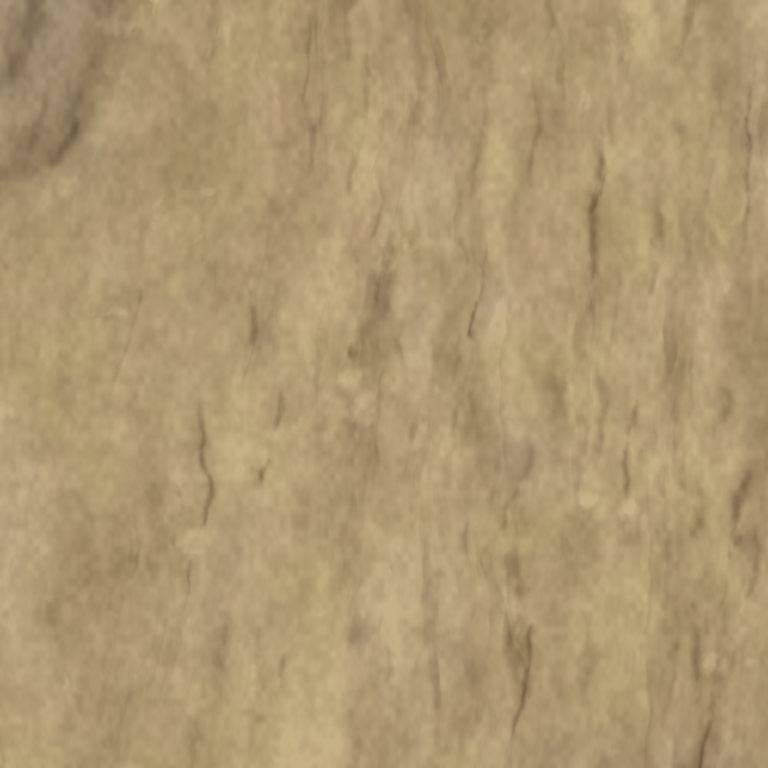
A WebGL 2 fragment shader for this texture:

```glsl
#version 300 es
precision highp float;
// Weathered sandy cliff: warped, vertically stretched noise forms the slopes
// and streaks, one-sided noise contours form gullies, and ragged strokes
// scattered over a jittered grid form the dark cracks.
uniform vec2 u_resolution;
out vec4 fragColor;

float hash(vec2 p) {
    vec3 q = fract(vec3(p.xyx) * 0.1031);
    q += dot(q, q.yzx + 33.33);
    return fract((q.x + q.y) * q.z);
}

float noise(vec2 p) {
    vec2 i = floor(p), f = fract(p);
    f = f * f * (3.0 - 2.0 * f);
    return mix(mix(hash(i), hash(i + vec2(1, 0)), f.x),
               mix(hash(i + vec2(0, 1)), hash(i + vec2(1, 1)), f.x), f.y);
}

// Fractal noise centred on zero
float fbm(vec2 p) {
    float sum = 0.0, amp = 0.5;
    for (int i = 0; i < 4; i++) {
        sum += amp * (noise(p) - 0.5);
        p = mat2(0.96, 0.28, -0.28, 0.96) * p * 2.03 + 17.3;
        amp *= 0.5;
    }
    return sum;
}

// Tapered, gently bent strokes, one at most per grid cell
float cracks(vec2 p, vec2 grid, float density) {
    vec2 cell = floor(p * grid);
    float dark = 0.0;
    for (int j = -1; j <= 1; j++)
    for (int i = -1; i <= 1; i++) {
        vec2 id = cell + vec2(i, j) + 40.0;
        float pick = hash(id + 3.7);
        vec2 jitter = vec2(hash(id + 11.1), hash(id + 23.9));
        vec2 q = p - (id - 40.0 + 0.15 + 0.7 * jitter) / grid;
        float halfLength = mix(0.25, 0.65, hash(id + 51.3)) / grid.y;
        float along = q.y / halfLength;
        float taper = max(1.0 - along * along, 0.0);
        float lean = mix(-0.06, 0.22, hash(id + 67.7));
        float across = q.x - lean * q.y - 0.005 * sin(along * 2.5 + 6.0 * pick);
        float width = 0.003 + 0.005 * taper * hash(id + 83.1);
        float line = exp(-across * across / (width * width));
        float shade = exp(-abs(across + 0.004) / 0.014);
        float present = smoothstep(0.0, 0.2, density - pick);
        dark = max(dark, present * smoothstep(0.0, 0.7, taper) * (0.65 * line + 0.35 * shade));
    }
    return dark;
}

// Gully contour: x is the shaded side, y the sunlit lip
vec2 gully(vec2 p) {
    float n = fbm(p);
    float side = smoothstep(-0.03, 0.03, n);
    return vec2(side * exp(-max(n, 0.0) / 0.05),
                (1.0 - side) * exp(min(n, 0.0) / 0.06));
}

void main() {
    vec2 uv = gl_FragCoord.xy / u_resolution;

    // Slanted, warped coordinates that follow the slope, with ragged edges
    vec2 bend = vec2(fbm(uv * vec2(6, 4)), fbm(uv * vec2(5, 4) + 31.0));
    vec2 p = uv + bend * vec2(0.08, 0.14);
    p.x += 0.012 * fbm(uv * vec2(45, 30) + 19.0) - 0.06 * uv.y;
    float rough = smoothstep(0.0, 0.75, uv.x + 1.1 * fbm(uv * 3.0 + 9.0));

    // Slopes, streaks and soft grain
    float tone = 0.78 + 0.9 * fbm(p * vec2(7, 4) + 5.0);
    tone += mix(0.4, 0.9, rough) * fbm(p * vec2(28, 5) + 13.0);
    tone += 0.5 * fbm(uv * vec2(48, 34) + 2.0);
    tone += 0.27 * (noise(uv * vec2(125, 95)) - 0.5);

    // Clustered dark vertical streaks
    float cluster = smoothstep(-0.1, 0.15, fbm(uv * vec2(5, 4) + 27.0));
    float streak = smoothstep(0.06, 0.24, fbm(p * vec2(38, 7) + 61.0));
    tone -= 0.33 * streak * cluster * mix(0.5, 1.0, rough);

    // Gullies fade in and out along their length
    float fade = mix(0.3, 1.0, rough) * smoothstep(-0.12, 0.16, fbm(uv * vec2(6, 5) + 71.0));
    vec2 large = gully(p * vec2(8, 2.2) + 43.0);
    vec2 small = gully(p * vec2(15, 4) + 87.0);
    tone += fade * (0.18 * large.y - 0.45 * large.x + 0.1 * small.y - 0.24 * small.x);

    // Cracks, long and short, broken by wear
    float wear = smoothstep(-0.2, 0.14, fbm(uv * vec2(40, 24) + 33.0));
    tone -= 0.85 * wear * cracks(p, vec2(7, 4), mix(0.2, 0.7, rough));
    tone -= 0.5 * wear * cracks(p + 0.37, vec2(13, 8), mix(0.2, 0.6, rough));

    // Small pale scuffs
    tone += 0.3 * smoothstep(0.2, 0.34, fbm(p * vec2(24, 19) + 6.0));

    // Shadowed hollow in the upper left corner
    float ring = length((uv - vec2(-0.04, 1.02)) * vec2(1.0, 0.68)) + 0.06 * bend.x;
    float outer = (ring - 0.175) / 0.022, inner = (ring - 0.095) / 0.012;
    tone -= 0.6 * exp(-outer * outer) + 0.55 * exp(-inner * inner);
    float hollow = 1.0 - smoothstep(0.13, 0.28, ring);

    // Ochre ramp with faint rosy, olive and grey patches
    vec3 color = mix(vec3(0.54, 0.45, 0.32), vec3(0.74, 0.65, 0.49), clamp(tone, -0.6, 1.2));
    color += fbm(uv * vec2(17, 13) + 57.0) * vec3(0.016, -0.014, 0.03);
    float grey = 0.08 * smoothstep(0.0, 0.25, fbm(uv * vec2(7, 5) + 91.0)) + 0.15 * hollow;
    color = mix(color, vec3(dot(color, vec3(0.3, 0.59, 0.11))), grey);
    fragColor = vec4(color, 1.0);
}
```
